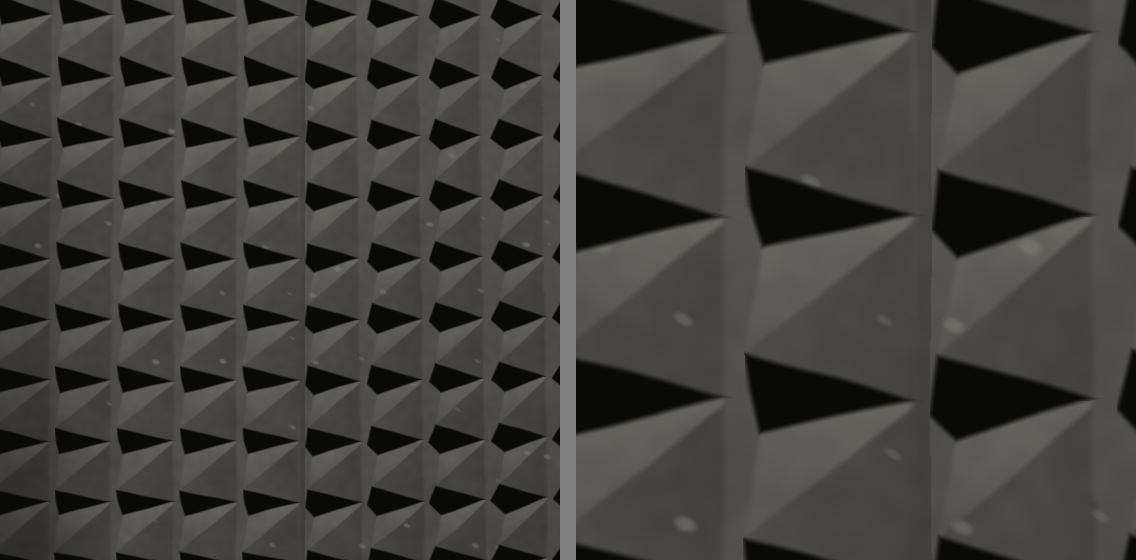
Left, the full canvas; right, a detail of the centre.
Reproduce this texture procedurally as a three.js fragment shader.

```glsl
// Dark rubber mat of raked pyramids: rows of black wedge shadows between lit facets.
// Each grid cell builds a shadow quad from four corners that drift with the view,
// then shades the light face, the dull face and the valley strip around it.
varying vec2 vUv;

const vec2 PITCH = vec2(0.1103, 0.1107);    // cell size, y running down
const vec2 ORIGIN = vec2(-0.0065, -0.0104); // corner of the first cell
const float SEAM_COLUMN = 5.0;              // first column of the right-hand panel
const float LEAN = 0.008;                   // sideways drift of the left columns
const float FOLD = 0.2;                     // cell overlap above the shadow
const float SOFT = 0.022;                   // edge softness in cells
const float JITTER = 0.022;
const float SPECK_GRID = 24.0;
const float SPECK_CHANCE = 0.09;
const vec3 SHADOW = vec3(0.035, 0.036, 0.022);
const vec3 DULL_FACE = vec3(0.272, 0.264, 0.242);
const vec3 LIGHT_FACE = vec3(0.375, 0.367, 0.335);
const vec3 VALLEY = vec3(0.305, 0.300, 0.275);
const vec3 DUST = vec3(0.46, 0.46, 0.42);

vec2 hash2(vec2 p) {
  vec3 q = fract(p.xyx * vec3(0.1031, 0.1030, 0.0973));
  q += dot(q, q.yzx + 33.33);
  return fract((q.xx + q.yz) * q.zy);
}

float gradientDot(vec2 cell, vec2 offset) {
  float angle = 6.2832 * hash2(cell).x;
  return dot(vec2(cos(angle), sin(angle)), offset);
}

float gradientNoise(vec2 p) {
  vec2 i = floor(p), f = fract(p);
  vec2 w = f * f * f * (f * (f * 6.0 - 15.0) + 10.0);
  vec2 e = vec2(1.0, 0.0);
  float top = mix(gradientDot(i, f), gradientDot(i + e, f - e), w.x);
  float low = mix(gradientDot(i + e.yx, f - e.yx), gradientDot(i + 1.0, f - 1.0), w.x);
  return mix(top, low, w.y);
}

// Signed distance to the line a-b, positive on its left side
float edge(vec2 p, vec2 a, vec2 b) {
  vec2 d = normalize(b - a);
  return dot(p - a, vec2(d.y, -d.x));
}

float inside(float d) {
  return 1.0 - smoothstep(-SOFT, SOFT, d);
}

// Sparse pale dust flecks
float specks(vec2 p) {
  vec2 g = p * SPECK_GRID;
  vec2 id = floor(g);
  vec2 r = hash2(id + 71.0);
  vec2 d = fract(g) - mix(vec2(0.3), vec2(0.7), hash2(id + 19.0));
  d = vec2(d.x + d.y * (r.y - 0.3), d.y - 0.4 * d.x);
  float size = mix(0.1, 0.23, r.y);
  float fleck = 1.0 - smoothstep(0.3 * size, size, length(d * vec2(0.8, 1.3)));
  return fleck * step(r.x, SPECK_CHANCE) * mix(0.25, 0.7, r.y);
}

void main() {
  vec2 p = vec2(vUv.x, 1.0 - vUv.y);

  // Grid with a slight lean and uneven moulding
  vec2 g = p;
  g.x += LEAN * p.y * (1.0 - smoothstep(0.1, 0.6, p.x));
  g = (g - ORIGIN) / PITCH;
  g += 0.02 * vec2(gradientNoise(g * 1.7), gradientNoise(g * 1.7 + 40.0));
  vec2 id = floor(g + vec2(0.0, FOLD));
  vec2 q = g - id;
  float v = id.y / 8.0;
  float t = (id.x - SEAM_COLUMN) / 3.0;
  float panel = step(SEAM_COLUMN, id.x);

  // Shadow corners: a triangle in the left panel, a kite in the right
  vec2 top = mix(vec2(0.0), vec2(0.04 + 0.1 * t, 0.06 - 0.02 * t - v * (0.08 + 0.06 * t)), panel);
  vec2 left = mix(vec2(0.03, 0.23 - 0.02 * v), vec2(0.0, 0.41 - 0.04 * t - v * (0.13 + 0.06 * t)), panel);
  vec2 low = mix(vec2(0.09, 0.49 - 0.08 * v),
                 vec2(0.13 + 0.1 * t, 0.54 + 0.02 * t - v * (0.10 + 0.08 * t)), panel);
  vec2 tip = mix(vec2(0.89, 0.34 - 0.15 * v), vec2(0.81 + 0.09 * v, 0.33 - v * (0.13 + 0.08 * t)), panel);
  tip += JITTER * (hash2(id + 5.0) - 0.5);
  low += JITTER * (hash2(id + 9.0) - 0.5);
  float shadow = max(max(edge(q, top, tip), edge(q, tip, low)),
                     max(edge(q, low, left), edge(q, left, top)));

  // Facets: points above the shadow belong to the pyramid of the row before
  vec2 f = q;
  f.y += step(q.y, mix(left.y, tip.y, q.x));
  vec2 nextTop = top + vec2(0.0, 1.0);
  float lit = inside(edge(f, tip + vec2(0.06, 0.0), nextTop));
  float valley = max(smoothstep(tip.x - 0.02, tip.x + 0.04, q.x), inside(edge(f, low, nextTop)));
  vec3 color = mix(DULL_FACE * mix(1.06, 0.96, q.x), LIGHT_FACE * mix(1.08, 0.86, f.y), lit);
  color = mix(color, VALLEY, valley);

  // Darker joint between the panels
  float joint = smoothstep(0.87, 0.95, q.x) * step(abs(id.x - SEAM_COLUMN + 1.0), 0.5);
  color *= 1.0 - 0.17 * joint;

  // Worn surface and dust
  color *= 1.0 + 0.09 * gradientNoise(p * 14.0) + 0.06 * gradientNoise(p * 55.0);
  color = mix(color, DUST, specks(p));

  // Soft light from the top centre, fading to the lower left
  float light = mix(1.06, 0.93, p.y) + 0.05 * exp(-12.0 * (p.x - 0.45) * (p.x - 0.45));
  light *= 1.0 - 0.3 * p.y * (1.0 - smoothstep(0.0, 0.22, p.x));
  color = mix(color * light, SHADOW, inside(shadow));
  gl_FragColor = vec4(color, 1.0);
}
```
